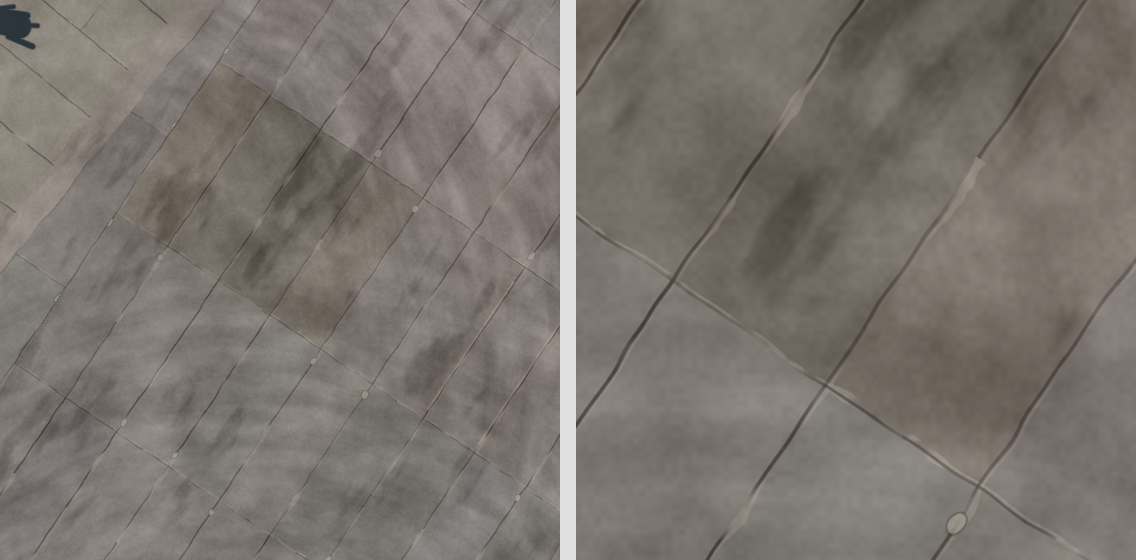
Left, the full canvas; right, a detail of the centre.
A Shadertoy shader for this texture:

```glsl
// Weathered concrete apron seen from above: a slanted grid of long slabs, a pale
// strip, and a second slab field in the upper left corner with a small shadow.
// Rotated grids give the joints; hashed noise gives stains, sweeps and chipped edges.

float hash(vec2 p) {
    vec3 q = fract(p.xyx * 0.1031);
    q += dot(q, q.yzx + 33.33);
    return fract((q.x + q.y) * q.z);
}

float noise(vec2 p) {
    vec2 i = floor(p), f = fract(p);
    f = f * f * (3.0 - 2.0 * f);
    return mix(mix(hash(i), hash(i + vec2(1, 0)), f.x),
               mix(hash(i + vec2(0, 1)), hash(i + vec2(1, 1)), f.x), f.y);
}

float fbm(vec2 p) {
    float sum = 0.0, amp = 0.5;
    for (int i = 0; i < 5; i++) {
        sum += amp * noise(p);
        p = mat2(1.6, 1.2, -1.2, 1.6) * p + 7.3;
        amp *= 0.5;
    }
    return sum;
}

// Coverage of a stroke of half width w at distance d
float stroke(float d, float w) {
    float px = 1.0 / iResolution.y;
    return 1.0 - smoothstep(w - px, w + px, abs(d));
}

float capsule(vec2 p, vec2 a, vec2 b, float r) {
    vec2 pa = p - a, ba = b - a;
    return length(pa - ba * clamp(dot(pa, ba) / dot(ba, ba), 0.0, 1.0)) - r;
}

// Curved tyre sweeps around a centre
float sweeps(vec2 p, vec2 centre, float density) {
    vec2 q = p - centre + 0.04 * fbm(p * 6.0);
    return fbm(vec2(length(q) * density, atan(q.y, q.x) * 7.0)) - 0.5;
}

// Joints of a slab grid: g in slab units, size of one slab, strength of the short joints
vec3 addJoints(vec3 col, vec2 g, vec2 size, float shortJoint, vec2 p) {
    vec3 dark = vec3(0.25, 0.22, 0.21), pale = vec3(0.63, 0.60, 0.56);
    vec2 node = round(g), d = (g - node) * size;
    d += 0.003 * (vec2(noise(p * 45.0), noise(p * 45.0 + 19.0)) - 0.5);
    float wear = noise(p * 28.0 + node * 3.0), chip = noise(p * 110.0);

    // Worn lips beside the joints
    float lip = 0.0015 + 0.004 * smoothstep(0.6, 0.95, wear) * chip;
    col = mix(col, pale, 0.45 * stroke(d.x - 0.0015, lip) * smoothstep(0.25, 0.7, wear));
    col = mix(col, pale, 0.50 * shortJoint * stroke(d.y - 0.001, lip) * smoothstep(0.2, 0.6, chip));

    // Open gaps, partly filled with dust
    float lineAge = hash(vec2(node.x, floor(g.y)) + 41.0);
    float gap = mix(0.5, 1.0, lineAge) * smoothstep(0.05, 0.45, 1.0 - wear);
    col = mix(col, dark, 0.85 * gap * stroke(d.x, 0.0011));
    col = mix(col, dark, 0.60 * shortJoint * smoothstep(0.2, 0.7, wear) * stroke(d.y, 0.0009));

    // Repair patches on the long joints close to the corners
    float side = hash(node + 5.0) < 0.5 ? -0.024 : 0.022;
    float patchD = length((d - vec2(0.0, side)) * vec2(1.25, 0.8)) + 0.004 * (chip - 0.5);
    float kept = step(0.35, hash(node + 9.0)) * shortJoint;
    col = mix(col, dark, 0.35 * kept * stroke(patchD - 0.006, 0.0008));
    return mix(col, pale, 0.75 * kept * stroke(patchD, 0.0055));
}

void mainImage(out vec4 fragColor, in vec2 fragCoord) {
    vec2 p = fragCoord / iResolution.y;
    float px = 1.0 / iResolution.y;

    // Main field: long axis at 56 degrees, columns left of the seam are staggered
    vec2 uv = vec2(dot(p, vec2(0.829, -0.559)), dot(p, vec2(0.559, 0.829)));
    vec2 g = (uv - vec2(0.155, 0.632)) / vec2(0.110, 0.326);
    if (g.x < -3.0) g.y += 0.5;
    vec2 slab = floor(g);
    vec3 col = mix(vec3(0.49, 0.465, 0.45), vec3(0.525, 0.49, 0.475), smoothstep(0.5, 1.0, p.x * 0.5 + p.y * 0.6));
    if (slab.y == -1.0) col += vec3(-0.005, 0.006, 0.004);
    if (slab.y == 0.0 && abs(slab.x + 1.5) < 2.0) col = vec3(0.475, 0.445, 0.41);
    col += 0.05 * (hash(slab + 21.0) - 0.5) + 0.012 * (hash(slab + 3.0) - 0.5) * vec3(1, 0, -1);
    col = addJoints(col, g, vec2(0.110, 0.326), 1.0, p);

    // Bright dusty joints on the right
    float dusty = smoothstep(2.6, 2.9, g.x) * step(g.x, 4.5) * step(0.05, g.y) * step(g.y, 0.9);
    col = mix(col, vec3(0.66, 0.61, 0.54), 0.6 * dusty * stroke((g.x - round(g.x)) * 0.11 + 0.002, 0.0016));

    // Corner field and the pale strip between the two fields
    vec2 st = vec2(dot(p, vec2(0.629, 0.777)), dot(p, vec2(0.777, -0.629)));
    float edge = st.y + 0.018 * (fbm(p * 14.0) - 0.5);
    vec3 strip = vec3(0.555, 0.52, 0.495) + 0.06 * (fbm(st * vec2(12.0, 90.0)) - 0.5);
    col = mix(strip, col, smoothstep(-0.324, -0.320, edge));
    col = mix(col, vec3(0.33, 0.30, 0.28), 0.6 * stroke(edge + 0.322, 0.0009) * smoothstep(0.35, 0.6, noise(p * 22.0)));
    vec2 h = vec2((st.x - 0.716) / 0.1085, (st.y + 0.483) / 0.33);
    if (h.x < 1.0) h.y += 0.5;
    vec3 corner = vec3(0.54, 0.515, 0.48) + 0.03 * (hash(floor(h) + 60.0) - 0.5);
    corner = addJoints(corner, h, vec2(0.1085, 0.33), 0.7, p);
    col = mix(corner, col, smoothstep(-0.372, -0.368, edge));

    // Stains, sweeps and fine grain
    float calm = smoothstep(-0.42, -0.28, st.y);
    col += 0.17 * (fbm(p * 11.0 + 2.0) - 0.48) + 0.07 * (fbm(p * 38.0) - 0.48);
    col += calm * 0.17 * sweeps(p, vec2(0.06, 0.40), 42.0) * smoothstep(0.35, 0.8, p.x * 0.6 + p.y * 0.5);
    col += calm * 0.16 * sweeps(p, vec2(0.45, -0.55), 38.0) * smoothstep(0.75, 0.35, p.y);
    col -= 0.09 * smoothstep(0.58, 0.8, fbm(uv * vec2(24.0, 7.0) + 31.0));
    col += 0.03 * (noise(p * 260.0) - 0.5);

    // Shadow with a blunt body and short limbs
    float s = capsule(p, vec2(-0.02, 0.966), vec2(0.034, 0.953), 0.022);
    s = min(s, capsule(p, vec2(0.015, 0.935), vec2(0.058, 0.917), 0.005));
    s = min(s, capsule(p, vec2(0.030, 0.956), vec2(0.067, 0.954), 0.004));
    s = min(s, capsule(p, vec2(0.000, 0.980), vec2(0.048, 0.972), 0.006));
    s = min(s, capsule(p, vec2(0.000, 0.985), vec2(0.024, 0.988), 0.004));
    col = mix(col, vec3(0.15, 0.19, 0.22), 0.95 * (1.0 - smoothstep(-px, 1.5 * px, s)));

    fragColor = vec4(clamp(col, 0.0, 1.0), 1.0);
}
```
